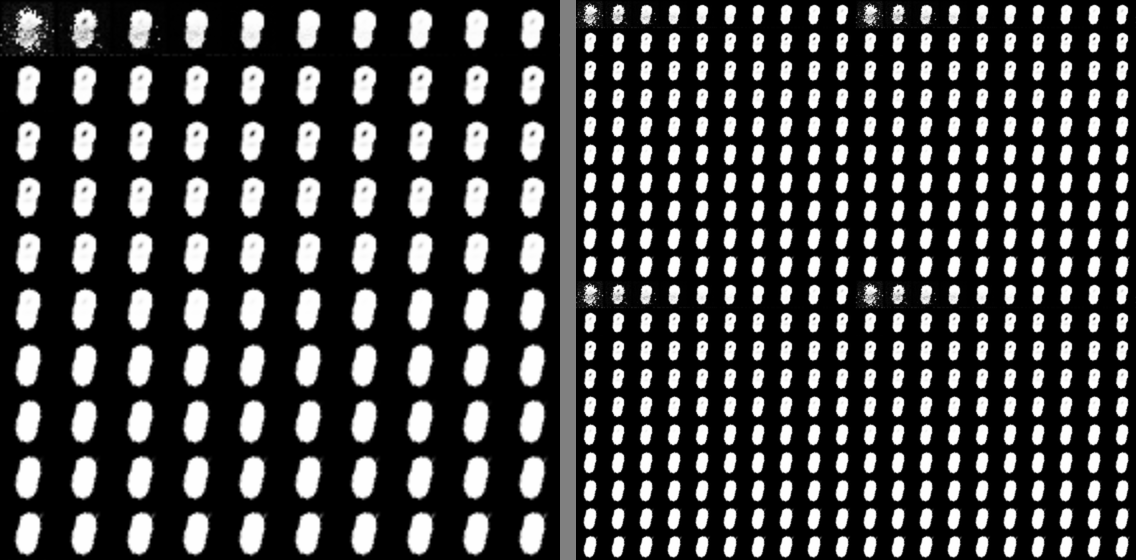
Left, the tile; right, the same tile 2 across and 2 down.
Reproduce this pattern procedurally as a WebGL 1 fragment shader.

```glsl
precision highp float;
// A ten by ten grid of white slanted blobs on black, aging row by row from
// the top left: speckle settles, a pinhole opens and heals, the outline fills.
// Each cell is sampled on 28 x 28 coarse dots, then blended bilinearly.

uniform vec2 u_resolution;

const float CELLS = 10.0;
const float DOTS = 28.0;

float hash(vec2 p) {
  return fract(sin(dot(p, vec2(127.1, 311.7))) * 43758.5453);
}

// Approximate distance to a superellipse
float lobe(vec2 p, vec2 center, vec2 radius, float power) {
  vec2 q = pow(abs(p - center) / radius + 1e-4, vec2(power));
  return (pow(q.x + q.y, 1.0 / power) - 1.0) * min(radius.x, radius.y);
}

float smoothMin(float a, float b, float k) {
  float h = max(k - abs(a - b), 0.0) / k;
  return min(a, b) - h * h * k * 0.25;
}

// Soft slanted spot, 1 at its centre
float spot(vec2 p, vec2 center, vec2 radius) {
  vec2 d = p - center;
  d.x -= 0.45 * d.y;
  d /= radius;
  return exp(-dot(d, d));
}

// Two stacked lobes that merge and swell with age
float blobDistance(vec2 p, float age) {
  float upper = lobe(p, mix(vec2(0.522, 0.615), vec2(0.538, 0.62), age),
                     mix(vec2(0.195, 0.21), vec2(0.187, 0.222), age),
                     mix(2.1, 2.6, age));
  float lower = lobe(p, mix(vec2(0.482, 0.36), vec2(0.474, 0.36), age),
                     mix(vec2(0.172, 0.225), vec2(0.193, 0.258), age), 2.2);
  return smoothMin(upper, lower, mix(0.03, 0.10, age));
}

// Depth of the pinhole over the sequence
float holeDepth(float index) {
  float opening = smoothstep(5.0, 18.0, index);
  float healing = 1.0 - smoothstep(20.0, 58.0, index);
  float firstFlash = exp(-2.0 * abs(index - 1.0));
  return max(opening * healing, 0.8 * firstFlash);
}

// Speckle around the blob in the youngest cells
float speckle(vec2 p, vec2 dotId, float youth) {
  vec2 d = (p - vec2(0.5, 0.36)) / vec2(0.36, 0.24);
  float chance = 0.5 * exp(-dot(d, d)) * youth;
  float grain = step(1.0 - chance, hash(dotId + 3.7)) * hash(dotId + 9.2);
  vec2 rim = smoothstep(0.0, 0.08, 0.5 - abs(p - 0.5));
  float haze = 0.11 * hash(dotId + 5.1) * youth * rim.x * rim.y;
  return max(grain, haze);
}

// Brightness of one coarse dot
float dotValue(vec2 dotId) {
  dotId = mod(dotId, CELLS * DOTS);
  vec2 cell = floor((dotId + 0.5) / DOTS);
  vec2 local = dotId - cell * DOTS;
  vec2 p = (local + 0.5) / DOTS;
  float row = CELLS - 1.0 - cell.y;
  float index = row * CELLS + cell.x;
  float age = smoothstep(10.0, 80.0, index);
  float youth = exp(-0.9 * index);

  // Outline, with wear shared by all cells and extra raggedness when young
  float wear = (hash(local) - 0.5) * 0.018;
  float ragged = (hash(dotId + 1.3) - 0.5) * (0.004 + 0.13 * youth);
  float fuzz = 0.016 + 0.018 * spot(p, vec2(0.30, 0.42), vec2(0.08, 0.12));
  float dist = blobDistance(p, age) + wear + ragged;
  float value = 1.0 - smoothstep(-fuzz, fuzz, dist);

  // Pinhole, and a faint dent below it
  float depth = holeDepth(index);
  float hole = spot(p, vec2(0.51, 0.615), vec2(0.034, 0.046));
  float dent = spot(p, vec2(0.50, 0.42), vec2(0.07, 0.035));
  value *= 1.0 - min(1.15 * depth * hole, 1.0);
  value *= 1.0 - 0.10 * depth * dent;

  // Grey patches in the lower half of the first cells
  float patchy = exp(-0.45 * index) * spot(p, vec2(0.49, 0.37), vec2(0.22, 0.14));
  value *= 1.0 - 0.8 * patchy * hash(dotId + 7.9);

  // Late smudge at the upper right corner
  float late = smoothstep(70.0, 99.0, index);
  value = max(value, 0.5 * late * spot(p, vec2(0.735, 0.79), vec2(0.025, 0.04)));

  // Speckle, and a fading trail of specks under the first row
  value = max(value, speckle(p, dotId, youth));
  float trail = (1.0 - step(0.5, local.y)) * exp(-0.4 * index);
  value = max(value, 0.25 * trail * step(0.6, hash(dotId + 2.4)));
  return value * 0.995;
}

void main() {
  vec2 grid = gl_FragCoord.xy / u_resolution * CELLS * DOTS - 0.5;
  vec2 base = floor(grid);
  vec2 f = grid - base;
  float low = mix(dotValue(base), dotValue(base + vec2(1.0, 0.0)), f.x);
  float high = mix(dotValue(base + vec2(0.0, 1.0)), dotValue(base + 1.0), f.x);
  gl_FragColor = vec4(vec3(mix(low, high, f.y)), 1.0);
}
```
